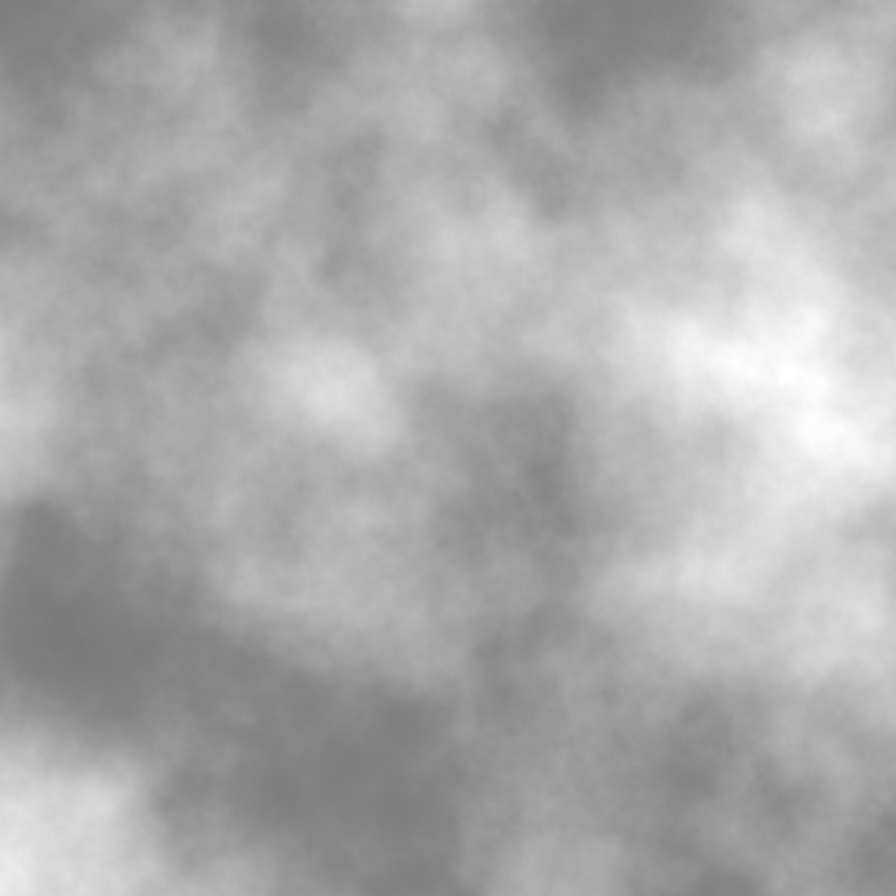
This texture is drawn by a WebGL 2 fragment shader. Its source:

```glsl
#version 300 es
precision highp float;
precision highp int;
// Soft grey cloud cover with fine, misty grain.
// Rotated octaves of gradient noise are summed into a fractal field,
// then laid over a broad wash that lightens the left and right sides.

uniform vec2 u_resolution;
out vec4 fragColor;

const int OCTAVES = 7;
const float BASE_FREQUENCY = 2.3;
const float GAIN = 0.56;
const float CONTRAST = 0.40;
const float BASE_TONE = 0.637;

// Integer hash of a lattice cell, giving a vector in [-1, 1]
vec2 hashGradient(ivec2 cell) {
    uvec2 v = uvec2(cell) * 1664525u + 1013904u;
    v.x += v.y * 1664525u;
    v.y += v.x * 1664525u;
    v ^= v >> 16u;
    v.x += v.y * 1664525u;
    v.y += v.x * 1664525u;
    v ^= v >> 16u;
    return vec2(v & 0xffffu) / 32767.5 - 1.0;
}

float cornerRamp(ivec2 cell, ivec2 corner, vec2 local) {
    return dot(hashGradient(cell + corner), local - vec2(corner));
}

// Gradient noise with quintic blending, centred on zero
float gradientNoise(vec2 p) {
    ivec2 cell = ivec2(floor(p));
    vec2 f = fract(p);
    vec2 blend = f * f * f * (f * (f * 6.0 - 15.0) + 10.0);
    float low = mix(cornerRamp(cell, ivec2(0, 0), f),
                    cornerRamp(cell, ivec2(1, 0), f), blend.x);
    float high = mix(cornerRamp(cell, ivec2(0, 1), f),
                     cornerRamp(cell, ivec2(1, 1), f), blend.x);
    return mix(low, high, blend.y);
}

// Each octave is turned and shifted so the lattices never line up
float cloudNoise(vec2 p, float gain) {
    const mat2 turnAndDouble = 2.0 * mat2(0.8, 0.6, -0.6, 0.8);
    float sum = 0.0;
    float amplitude = 1.0;
    for (int i = 0; i < OCTAVES; i++) {
        sum += amplitude * gradientNoise(p);
        p = turnAndDouble * p + vec2(17.3, 9.7);
        amplitude *= gain;
    }
    return sum;
}

// Wide, faint lightening at the left edge and around the right middle
float broadWash(vec2 uv) {
    vec2 fromRight = uv - vec2(1.0, 0.58);
    float left = 0.08 * exp(-7.0 * uv.x);
    float right = 0.13 * exp(-9.0 * dot(fromRight, fromRight));
    return left + right;
}

void main() {
    vec2 uv = gl_FragCoord.xy / u_resolution.y;
    float cloud = cloudNoise(uv * BASE_FREQUENCY + vec2(5.4, 3.1), GAIN);
    float tone = BASE_TONE + CONTRAST * cloud + broadWash(uv);

    // Ease the darkest parts so shadows stay mid grey
    tone = max(tone, 0.0);
    tone = mix(tone, 0.5 + 0.5 * tone, 0.3 * smoothstep(0.56, 0.36, tone));
    fragColor = vec4(vec3(clamp(tone, 0.0, 1.0)), 1.0);
}
```
